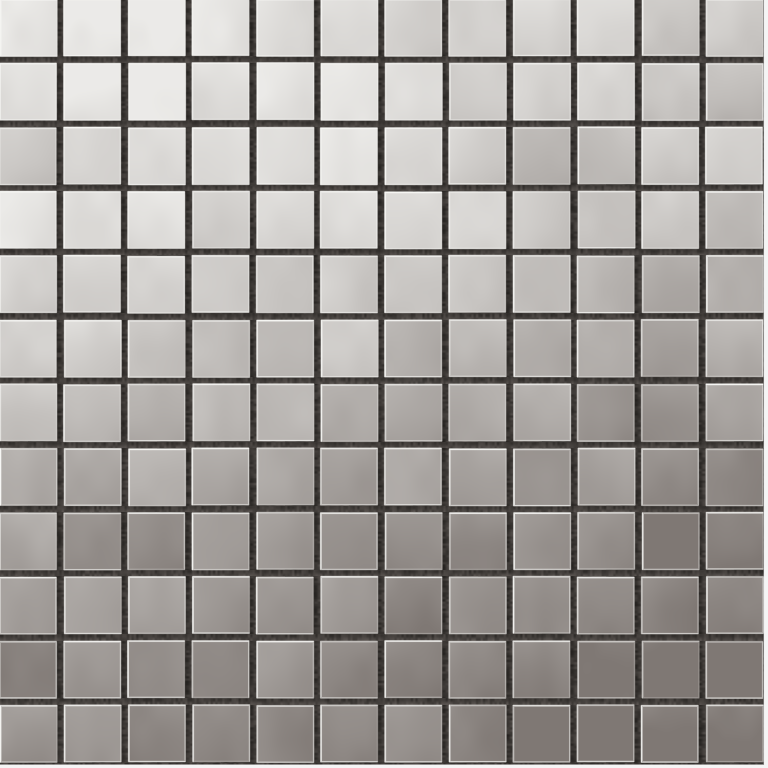
Reproduce this pattern procedurally as a three.js fragment shader.

```glsl
// Brushed steel mosaic: a 12 by 12 grid of square bevelled tiles over dark mesh.
// Each tile is a rounded box distance with lit edges; a broad sheen falls from the
// upper left to the lower right, and hashes vary tone, tilt and position per tile.
varying vec2 vUv;

const float PITCH = 0.0836;
const float GAP = 0.0084;
const vec2 FIRST_GAP = vec2(0.0785, 0.0775);  // centre, from the upper left
const vec2 SHEET_END = vec2(0.9945, 0.9955);
const float CORNER = 0.0013;
const float SOFT = 0.0011;
const float BEVEL = 0.0032;
const float JITTER = 0.0007;
const float TONE_SPREAD = 0.13;
const vec3 STEEL_DARK = vec3(0.54, 0.515, 0.50);
const vec3 STEEL_LIGHT = vec3(0.90, 0.895, 0.885);
const vec3 GLINT = vec3(0.97, 0.97, 0.96);
const vec3 MESH_DARK = vec3(0.14, 0.13, 0.12);
const vec3 MESH_LIGHT = vec3(0.40, 0.375, 0.36);
const vec3 MARGIN = vec3(0.96);

float hash(vec2 p) {
  vec3 q = fract(vec3(p.xyx) * 0.1031);
  q += dot(q, q.yzx + 33.33);
  return fract((q.x + q.y) * q.z);
}

float noise(vec2 p) {
  vec2 i = floor(p);
  vec2 f = fract(p);
  f = f * f * (3.0 - 2.0 * f);
  return mix(mix(hash(i), hash(i + vec2(1.0, 0.0)), f.x),
             mix(hash(i + vec2(0.0, 1.0)), hash(i + 1.0), f.x), f.y);
}

float roundedBox(vec2 p, float halfSize, float radius) {
  vec2 d = abs(p) - halfSize + radius;
  return length(max(d, 0.0)) + min(max(d.x, d.y), 0.0) - radius;
}

// Bright line along an edge, fading inward over the given width
float edgeLine(float inset, float width) {
  return 1.0 - smoothstep(width * 0.35, width, inset);
}

vec3 meshColor(vec2 p, vec2 grid) {
  vec2 across = (fract(grid + 0.5) - 0.5) * PITCH;
  float horizontal = step(abs(across.y), GAP * 0.5);
  float side = mix(across.x, across.y, horizontal);
  float lit = smoothstep(-GAP * 0.35, GAP * 0.5, side);
  vec2 threadScale = mix(vec2(180.0, 330.0), vec2(330.0, 180.0), horizontal);
  float threads = noise(p * threadScale + 17.0);
  float amount = 0.45 * threads + 0.25 * lit + 0.14 * horizontal;
  return mix(MESH_DARK, MESH_LIGHT, amount);
}

vec3 tileColor(vec2 p, vec2 q, vec2 id, float halfSize) {
  // Sheet-wide sheen and individual tone
  vec2 center = FIRST_GAP + (id - 0.5) * PITCH;
  float tone = 1.0 - 0.86 * smoothstep(0.08, 0.95, center.y);
  tone -= 0.30 * smoothstep(0.25, 1.0, center.x);
  tone += (hash(id + 3.0) - 0.5) * 2.0 * TONE_SPREAD;
  tone -= 0.16 * step(0.88, hash(id + 41.0));

  // Tilted reflection and faint smudges inside the tile
  float angle = 0.3 + 1.8 * hash(id + 9.0);
  float slope = dot(q, vec2(cos(angle), sin(angle))) / halfSize;
  tone -= slope * mix(0.02, 0.11, hash(id + 23.0));
  tone += (noise(p * vec2(38.0, 24.0) + id * 5.0) - 0.5) * 0.09;
  vec3 color = mix(STEEL_DARK, STEEL_LIGHT, clamp(tone, -0.12, 1.06));

  // Bevel: strong upper and left edges, finer lower and right ones
  vec2 near = q + halfSize;
  vec2 far = halfSize - q;
  float left = edgeLine(near.x, BEVEL) * mix(0.45, 1.0, hash(id + 51.0));
  float top = edgeLine(near.y, BEVEL) * mix(0.45, 1.0, hash(id + 63.0));
  float right = edgeLine(far.x, BEVEL * 0.8) * mix(0.1, 0.6, hash(id + 75.0));
  float bottom = edgeLine(far.y, BEVEL * 0.8) * mix(0.2, 0.8, hash(id + 87.0));
  return mix(color, GLINT, max(max(left, top), max(right, bottom)));
}

void main() {
  vec2 p = vec2(vUv.x, 1.0 - vUv.y);
  vec2 grid = (p - FIRST_GAP) / PITCH + 1.0;
  vec2 id = floor(grid);
  float halfSize = 0.5 * (PITCH - GAP);

  vec2 shift = (vec2(hash(id + 101.0), hash(id + 131.0)) - 0.5) * 2.0 * JITTER;
  vec2 q = (fract(grid) - 0.5) * PITCH - shift;
  float d = roundedBox(q, halfSize, CORNER);

  // Tiles over mesh, then the pale margin beyond the sheet
  vec3 color = meshColor(p, grid);
  color = mix(tileColor(p, q, id, halfSize), color, smoothstep(-SOFT, SOFT, d));
  vec2 beyond = smoothstep(SHEET_END - SOFT, SHEET_END + SOFT, p);
  color = mix(color, MARGIN, max(beyond.x, beyond.y));
  gl_FragColor = vec4(color, 1.0);
}
```
